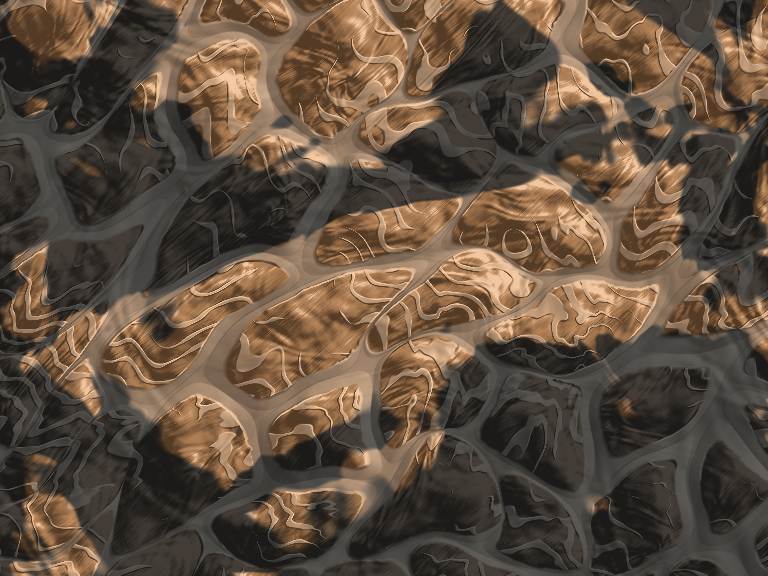
Write a Shadertoy shader that draws this texture.

```glsl
// Aerial view of eroded sandstone domes, laced with silty channels in low sunlight.
#define MAIN_CELLS 5.4
#define CHANNEL_WIDTH 0.011
#define RILL_COUNT 58.0
#define RILL_WIDTH 0.42
#define DOME_HEIGHT 0.105
#define CRUMPLE 0.028
#define STRATA_DEPTH 0.0013
#define SUN_DIR vec2(0.75, 0.66)
#define SUN_SLOPE 0.33
#define SUN_BIAS -0.004
#define SUN_CENTRE vec2(1.06, 0.80)

const vec3 DARK_ROCK  = vec3(0.110, 0.102, 0.094);
const vec3 GREY_ROCK  = vec3(0.265, 0.240, 0.215);
const vec3 SHADE_SILT = vec3(0.300, 0.293, 0.280);
const vec3 UMBER      = vec3(0.330, 0.230, 0.145);
const vec3 SAND       = vec3(0.690, 0.500, 0.335);
const vec3 CREAM      = vec3(0.950, 0.780, 0.625);
const vec3 SUN_SILT   = vec3(0.600, 0.505, 0.420);

vec2 hash2(vec2 p) {
    vec3 q = fract(p.xyx * vec3(0.1031, 0.1030, 0.0973));
    q += dot(q, q.yzx + 33.33);
    return fract((q.xx + q.yz) * q.zy);
}

// Layered, folded sines, roughly -0.7 to 0.7
float waves(vec2 p) {
    float sum = 0.0, amp = 0.5;
    for (int i = 0; i < 5; i++) {
        p = mat2(0.8, 0.6, -0.6, 0.8) * p * 1.8 + 0.9 * sin(p.yx * 1.1 + float(i));
        sum += amp * sin(p.x) * cos(p.y);
        amp *= 0.56;
    }
    return sum;
}

vec2 bend(vec2 p) {
    p += 0.060 * sin(5.0 * p.yx + vec2(0.7, 2.1));
    p += 0.030 * sin(13.0 * p.yx + vec2(3.2, 0.4));
    return p + 0.009 * sin(33.0 * p.yx + vec2(1.3, 4.0));
}

// Stretches features along the rising diagonal
vec2 stretch(vec2 p) {
    return vec2(dot(p, vec2(0.8, 0.6)) * 0.74, dot(p, vec2(-0.6, 0.8)) * 1.25);
}

// Rounded distance to the nearest cell border
float cellEdge(vec2 p) {
    vec2 base = floor(p), nearCell = base, nearSeed = vec2(0.0);
    float best = 9.0;
    for (int k = 0; k < 9; k++) {
        vec2 cell = base + vec2(k % 3 - 1, k / 3 - 1);
        vec2 seed = cell + hash2(cell + 40.0) - p;
        float d = dot(seed, seed);
        if (d < best) { best = d; nearCell = cell; nearSeed = seed; }
    }
    float sum = 0.0;
    for (int k = 0; k < 25; k++) {
        if (k == 12) continue;
        vec2 cell = nearCell + vec2(k % 5 - 2, k / 5 - 2);
        vec2 seed = cell + hash2(cell + 40.0) - p;
        sum += exp(-16.0 * dot(0.5 * (seed + nearSeed), normalize(seed - nearSeed)));
    }
    return -log(sum) / 16.0;
}

float mainEdge(vec2 p) { return cellEdge(stretch(bend(p)) * MAIN_CELLS) / MAIN_CELLS; }

float domeHeight(vec2 p, float edge) {
    return DOME_HEIGHT * (1.0 - exp(-10.0 * max(edge, 0.0))) + 0.055 * waves(p * 4.0);
}

float sunRegion(vec2 p) { return 1.0 - 1.5 * length((p - SUN_CENTRE) * vec2(0.85, 1.1)); }

// Height, main channel cover, fine rill cover
vec3 land(vec2 p) {
    float edge = mainEdge(p);
    float width = CHANNEL_WIDTH * clamp(0.8 + 2.0 * waves(p * 2.6 + 4.0), 0.1, 1.7);
    float ragged = edge + 0.009 * waves(p * 11.0);
    float channel = 1.0 - smoothstep(width - 0.002, width + 0.003, ragged);

    // Rills are broken, tapering bands along folded contours
    float fold = dot(p, vec2(0.62, 0.78)) * RILL_COUNT + 7.0 * waves(p * 4.5 + 2.0) + 1.2 * sin(46.0 * p.x - 30.0 * p.y);
    float patches = 0.35 + 2.4 * waves(p * 6.0 + 9.0) + 0.5 * max(sunRegion(p), 0.0);
    float rillWidth = RILL_WIDTH * clamp(patches, -0.6, 1.2);
    float rill = 1.0 - smoothstep(rillWidth - 0.08, rillWidth + 0.08, abs(sin(fold)));
    rill *= 1.0 - channel;

    float silt = max(channel, rill);
    float height = domeHeight(p, edge) + CRUMPLE * waves(stretch(p) * 9.0) * (1.0 - 0.7 * channel);
    float strata = sin(300.0 * height) + 2.4 * waves(stretch(p) * vec2(18.0, 40.0));
    height += STRATA_DEPTH * strata * (1.0 - silt);
    return vec3(height + 0.0025 * rill - 0.003 * channel, channel, rill);
}

// Tallest obstacle above the ray towards the sun
float castShadow(vec2 p) {
    float ground = domeHeight(p, mainEdge(p)), block = 0.0;
    for (int i = 1; i <= 9; i++) {
        float t = 0.018 * float(i);
        vec2 q = p + SUN_DIR * t;
        block = max(block, domeHeight(q, mainEdge(q)) - ground - t * SUN_SLOPE);
    }
    return block;
}

void mainImage(out vec4 fragColor, in vec2 fragCoord) {
    vec2 p = fragCoord / iResolution.y;
    vec2 e = vec2(0.002, 0.0);
    vec3 here = land(p);
    vec2 slope = vec2(land(p + e.xy).x, land(p + e.yx).x) - here.x;
    float facing = clamp(-dot(slope / e.x, SUN_DIR), -1.2, 1.2);

    // Sunlit patches with cast shadows
    float bias = SUN_BIAS + 0.05 * sunRegion(p) + 0.10 * waves(p * 2.3 + 1.7) + 0.07 * waves(p * 5.0);
    float sun = smoothstep(-0.004, 0.007, bias - castShadow(p));

    // Rock and silt, each in sun and in shade
    float tone = 0.45 + 0.5 * facing + 0.3 * waves(p * 30.0) + 0.12 * max(sunRegion(p), 0.0);
    vec3 sunRock = mix(UMBER, SAND, smoothstep(0.08, 0.75, tone));
    sunRock = mix(sunRock, CREAM, smoothstep(0.7, 1.1, tone));
    vec3 shadeRock = mix(DARK_ROCK, GREY_ROCK, smoothstep(0.1, 0.95, tone));
    float silt = max(here.y, 0.85 * here.z);
    float siltLight = 1.0 + 0.2 * facing + 0.15 * waves(p * 9.0);
    vec3 sunSilt = mix(SUN_SILT, CREAM, 0.45 * here.z);
    vec3 shade = mix(shadeRock, SHADE_SILT * siltLight, silt * 0.9);
    vec3 lit = mix(sunRock, sunSilt * siltLight, silt * 0.85);
    fragColor = vec4(clamp(mix(shade, lit, sun), 0.0, 1.0), 1.0);
}
```
